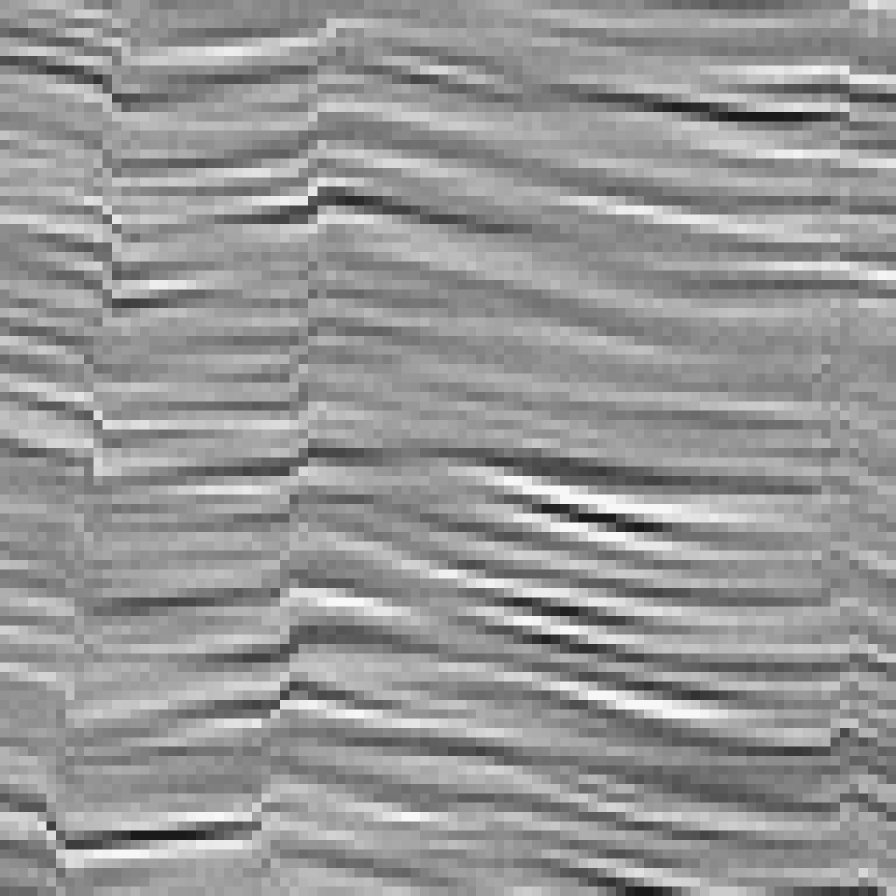
Reproduce this texture procedurally as a WebGL 1 fragment shader.

```glsl
precision highp float;
// Grey seismic section on a coarse 96 x 96 grid: thin reflectors in folded
// strata, cut by three steep faults. Each layer is 1D noise along x, sharpened
// against its neighbours in depth, scaled by a patchy amplitude, one value a cell.
uniform vec2 u_resolution;

float hash(vec2 p) {
  return fract(sin(dot(p, vec2(127.1, 311.7))) * 43758.5453);
}

// Brightness along one layer, with its own lateral phase
float layer(float x, float row) {
  x += 7.0 * hash(vec2(row, 3.7));
  float i = floor(x);
  return mix(hash(vec2(i, row)), hash(vec2(i + 1.0, row)), smoothstep(0.0, 1.0, x - i));
}

// Layered noise without a common vertical lattice
float strata(vec2 p) {
  float row = floor(p.y);
  return mix(layer(p.x, row), layer(p.x, row + 1.0), smoothstep(0.0, 1.0, p.y - row));
}

// Zero-mean bands: the layers above and below are partly subtracted
float bands(vec2 p) {
  vec2 next = vec2(0.0, 1.0);
  return strata(p) - 0.32 * (strata(p + next) + strata(p - next)) - 0.18;
}

// Grey value of the cell centred at p; y runs downwards from the top
float section(vec2 p) {
  float x = p.x, y = p.y;

  // Fault traces, slightly ragged
  float ragged = 0.03 * (strata(vec2(4.0, y * 22.0)) - 0.5);
  float faultA = 0.14 - 0.08 * y + ragged;
  float faultB = 0.365 - 0.07 * y + ragged;
  float faultC = 0.96 - 0.035 * sin(3.14 * y) + ragged;

  // Dip and throw of each block
  float left = 0.30 * x * x + 0.17 * x - 0.02;
  float middle = 0.03 - 0.07 * (x - 0.1);
  float right = (0.07 + 0.03 * y) * smoothstep(0.24, 0.9, x) - 0.012;
  float edge = 0.07 + (0.1 + 0.6 * y * y) * (x - 0.95);
  float shift = mix(left, middle, smoothstep(-0.012, 0.012, x - faultA));
  shift = mix(shift, right, smoothstep(-0.012, 0.012, x - faultB));
  shift = mix(shift, edge, smoothstep(-0.008, 0.008, x - faultC));
  float depth = y - shift + 0.014 * (strata(vec2(x * 6.0, y * 6.0)) - 0.5);

  // Reflectors: main bands plus finer, shorter ones
  float wave = 0.49 * bands(vec2(x * 4.5, depth * 57.0))
             + 0.31 * bands(vec2(x * 8.0 + 5.0, depth * 76.0 + 200.0));

  // Patchy strength, with a quiet interval above mid-depth
  float strength = 0.4 + 1.3 * strata(vec2(x * 3.0 + 9.0, depth * 14.0 + 400.0));
  float quiet = (depth - 0.36) / 0.08;
  strength *= 1.08 - 0.45 * exp(-quiet * quiet);

  // Disturbed, grainy zones along the faults
  float gap = min(abs(x - faultA), min(abs(x - faultB), abs(x - faultC)));
  float broken = 1.0 - smoothstep(0.0, 0.05, gap);
  float grain = (0.06 + 0.08 * broken) * (hash(floor(p * 96.0) + 17.0) - 0.5);

  return clamp(0.582 + wave * strength * (1.0 - 0.15 * broken) + grain, 0.1, 0.97);
}

void main() {
  // Four samples per pixel smooth the cell borders
  float grey = 0.0;
  for (int j = 0; j < 2; j++) {
    for (int i = 0; i < 2; i++) {
      vec2 offset = 0.5 * vec2(float(i), float(j)) - 0.25;
      vec2 uv = (gl_FragCoord.xy + offset) / u_resolution;
      uv.y = 1.0 - uv.y;
      grey += 0.25 * section((floor(uv * 96.0) + 0.5) / 96.0);
    }
  }
  gl_FragColor = vec4(vec3(grey), 1.0);
}
```
